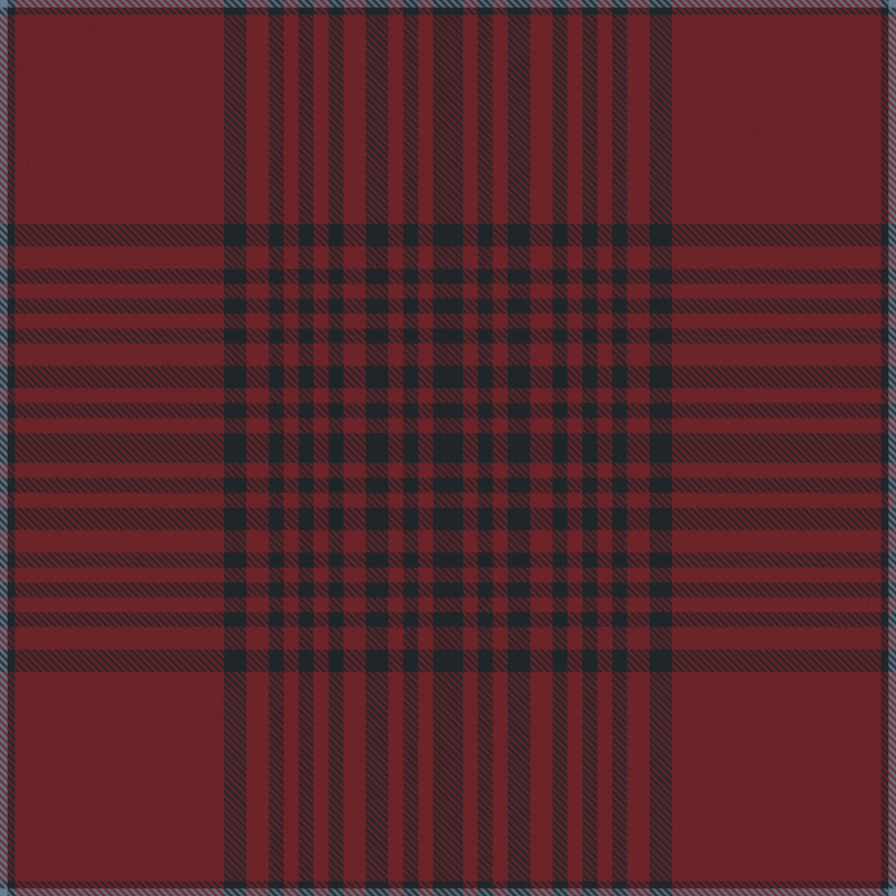
Write a three.js fragment shader that draws this pattern.

```glsl
// One full tartan sett, mirrored about the centre: dark stripes on a red ground
// with a dark and pale blue-grey edge. Warp and weft share the same stripe
// sequence and are interlaced by a fine diagonal twill.

varying vec2 vUv;

const vec3 RED  = vec3(0.425, 0.140, 0.158);
const vec3 DARK = vec3(0.125, 0.145, 0.163);
const vec3 PALE = vec3(0.400, 0.490, 0.570);

const float UNITS = 120.0;          // stripe units across the sett
const float THREADS_PER_UNIT = 4.0; // one twill period spans one unit
const float EDGE_SOFT = 0.12;       // half width of a stripe edge, in units
const float WEFT_SHOW = 0.09;       // least and greatest share of warp
const float WARP_SHOW = 0.98;
const float RELIEF = 0.025;         // shading along the twill ribs
const float THREAD_GRAIN = 0.05;    // brightness variation between stitches

// Sine-free hash
float hash(vec2 p) {
  vec3 q = fract(vec3(p.xyx) * 0.1031);
  q += dot(q, q.yzx + 33.33);
  return fract((q.x + q.y) * q.z);
}

// Soft stripe around a centre, all in stripe units
float stripe(float d, float centre, float halfWidth) {
  return 1.0 - smoothstep(-EDGE_SOFT, EDGE_SOFT, abs(d - centre) - halfWidth);
}

// Yarn colour at a position across one thread direction
vec3 yarn(float t) {
  float d = abs(t - 0.5) * UNITS;
  float dark = stripe(d, 0.0, 2.0);
  dark = max(dark, stripe(d, 5.0, 1.0));
  dark = max(dark, stripe(d, 9.5, 1.5));
  // Three evenly spaced narrow stripes
  for (int i = 0; i < 3; i++) {
    dark = max(dark, stripe(d, 15.0 + 4.0 * float(i), 1.0));
  }
  dark = max(dark, stripe(d, 28.5, 1.5));
  dark = max(dark, stripe(d, 58.5, 0.5));
  float pale = smoothstep(59.0 - EDGE_SOFT, 59.0 + EDGE_SOFT, d);
  return mix(mix(RED, DARK, dark), PALE, pale);
}

void main() {
  // Twill ribs descend from left to right
  float phase = fract((vUv.x + vUv.y) * UNITS);
  float rib = abs(2.0 * phase - 1.0);
  vec3 cloth = mix(yarn(vUv.y), yarn(vUv.x), mix(WEFT_SHOW, WARP_SHOW, rib));

  // Slight relief and uneven yarn
  float grain = hash(floor(vUv * UNITS * THREADS_PER_UNIT)) - 0.5;
  cloth *= 1.0 + RELIEF * (rib - 0.5) + THREAD_GRAIN * grain;

  gl_FragColor = vec4(cloth, 1.0);
}
```
